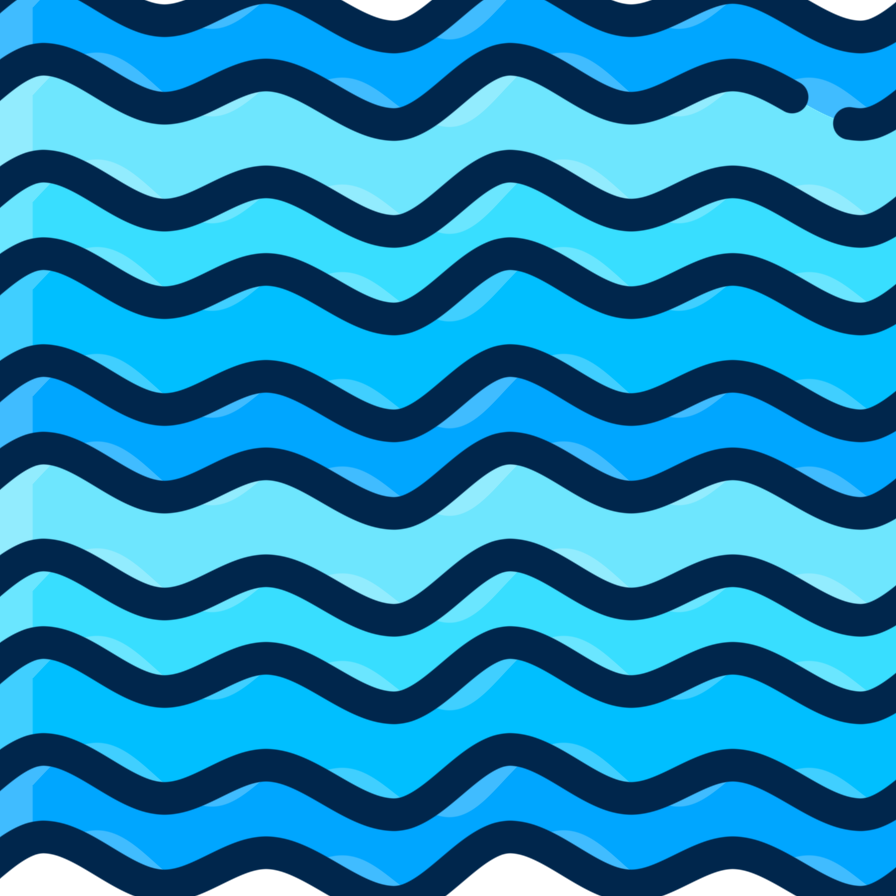
Give the GLSL for this pattern, as a three.js fragment shader.

```glsl
// Stacked bands of wavy water in four blues, parted by thick dark outlines.
// One periodic wave bends every band; outlines use the distance to that wave,
// and arched highlights sit along the slopes. Lengths are canvas fractions.

varying vec2 vUv;

const float PI = 3.14159265;
const float PERIOD = 0.5208;        // width of one double wave
const float FIRST_CREST = 0.0482;
const float TOP_LINE = -0.0316;     // crest depth of the uppermost outline
const float SHORT_BAND = 0.0977;
const float TALL_BAND = 0.1193;
const float LAST_BAND = 8.0;
const float LINE_RADIUS = 0.0182;
const float GAP_LINE = 1.0;         // the outline that is broken
const float GAP_START = 0.884;
const float GAP_END = 0.948;
const float EDGE_STRIP = 0.0365;    // light strip at the left side
const float HIGHLIGHT = 0.25;

const vec3 INK = vec3(0.0, 0.15, 0.30);
const vec3 BLUE = vec3(0.0, 0.65, 1.0);
const vec3 PALE = vec3(0.43, 0.90, 0.995);
const vec3 CYAN = vec3(0.22, 0.87, 1.0);
const vec3 SKY = vec3(0.0, 0.75, 1.0);

float wavePhase(float x) {
  return fract((x - FIRST_CREST) / PERIOD);
}

// Depth of the wave below its high crest: two crests, two troughs per period
float wave(float x) {
  float u = wavePhase(x);
  return 0.0547 * smoothstep(0.0, 0.26, u)
       - 0.0371 * smoothstep(0.26, 0.4775, u)
       + 0.0553 * smoothstep(0.4775, 0.7525, u)
       - 0.0729 * smoothstep(0.7525, 1.0, u);
}

float segmentDistance(vec2 p, vec2 a, vec2 b) {
  vec2 ab = b - a;
  float t = clamp(dot(p - a, ab) / max(dot(ab, ab), 1e-9), 0.0, 1.0);
  return length(p - a - ab * t);
}

// Point on an outline; a broken one stops at the near end of its gap
vec2 linePoint(float x, float level, float side, bool broken) {
  if (broken) x = side < 0.0 ? min(x, GAP_START) : max(x, GAP_END);
  return vec2(x, level + wave(x));
}

float lineDistance(vec2 p, float level, bool broken) {
  const float REACH = 0.028;
  const float STEPS = 10.0;
  float side = p.x - 0.5 * (GAP_START + GAP_END);
  vec2 a = linePoint(p.x - REACH, level, side, broken);
  float d = 1.0;
  for (float i = 1.0; i <= STEPS; i++) {
    float x = p.x + REACH * (2.0 * i / STEPS - 1.0);
    vec2 b = linePoint(x, level, side, broken);
    d = min(d, segmentDistance(p, a, b));
    a = b;
  }
  return d;
}

// Height of a highlight that spans part of the wave period
float arch(float u, float start, float width, float height) {
  return height * sin(PI * min(fract(u - start) / width, 1.0));
}

vec3 bandColor(float band) {
  if (band < 0.0 || band > LAST_BAND) return vec3(1.0);
  float tone = mod(band, 4.0);
  return tone < 0.5 ? BLUE : tone < 1.5 ? PALE : tone < 2.5 ? CYAN : SKY;
}

void main() {
  vec2 p = vec2(vUv.x, 1.0 - vUv.y);
  float px = fwidth(vUv.x);

  // Locate the band: short and tall ones alternate downwards
  float level = p.y - wave(p.x);
  float pairHeight = SHORT_BAND + TALL_BAND;
  float pairIndex = floor((level - TOP_LINE) / pairHeight);
  float top = TOP_LINE + pairIndex * pairHeight;
  float tall = step(SHORT_BAND, level - top);
  float band = 2.0 * pairIndex + tall;
  top += tall * SHORT_BAND;
  float bottom = top + mix(SHORT_BAND, TALL_BAND, tall);

  // Highlights hang below rising slopes and rest on falling ones
  float u = wavePhase(p.x);
  float hanging = max(arch(u, 0.8075, 0.2375, 0.0495), arch(u, 0.295, 0.2125, 0.031));
  float resting = max(arch(u, 0.045, 0.25, 0.039), arch(u, 0.5675, 0.235, 0.039));
  float inside = max(hanging - (level - top), resting - (bottom - level));
  inside = max(inside, EDGE_STRIP - p.x);
  float light = HIGHLIGHT * smoothstep(-px, px, inside);
  vec3 color = mix(bandColor(band), vec3(1.0), light);
  color = mix(color, bandColor(band + 1.0), smoothstep(-1.5 * px, 0.0, level - bottom));

  // Outlines above and below the band
  float d = min(lineDistance(p, top, band == GAP_LINE),
                lineDistance(p, bottom, band + 1.0 == GAP_LINE));
  color = mix(INK, color, smoothstep(-px, px, d - LINE_RADIUS));

  gl_FragColor = vec4(color, 1.0);
}
```
